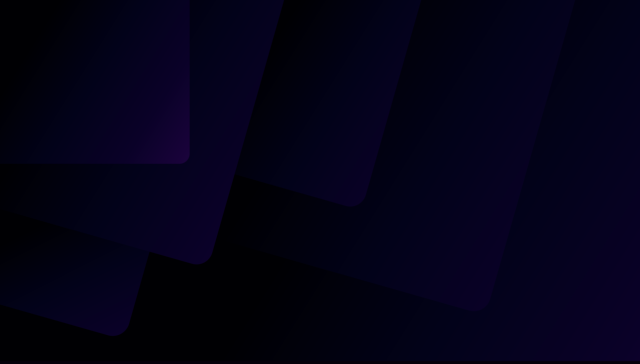
This background is drawn by a Shadertoy shader. Its source:

```glsl
#define TILT 0.277
#define BLACK vec3(0.0, 0.0, 0.010)
#define NAVY vec3(0.007, 0.007, 0.098)
#define VIOLET vec3(0.040, 0.005, 0.158)
#define PLUM vec3(0.125, 0.012, 0.260)
#define STRIP vec3(0.020, 0.0, 0.040)
#define STRIP_HEIGHT 0.008
#define SLANT vec2(0.85, -0.53)
#define STEEP vec2(0.45, -0.89)

// Colour ramp: black at 0, navy at 0.5, violet at 1, plum at 1.5
vec3 ramp(float t) {
    vec3 color = mix(BLACK, NAVY, clamp(t * 2.0, 0.0, 1.0));
    color = mix(color, VIOLET, clamp(t * 2.0 - 1.0, 0.0, 1.0));
    return mix(color, PLUM, clamp(t * 2.0 - 2.0, 0.0, 1.0));
}

// Distance to an endless panel with a rounded lower right corner
float panelDistance(vec2 offset, float angle, float radius) {
    float c = cos(angle), s = sin(angle);
    vec2 q = vec2(dot(offset, vec2(c, -s)), dot(offset, vec2(-s, -c))) + radius;
    return length(max(q, 0.0)) + min(max(q.x, q.y), 0.0) - radius;
}

// Lay one panel over the colour; its gradient reaches peak at the corner
void addPanel(inout vec3 color, vec2 p, vec2 corner, float angle, float radius,
              vec2 direction, float peak, float span) {
    vec2 offset = p - corner;
    float soft = 0.8 / iResolution.y;
    float cover = 1.0 - smoothstep(-soft, soft, panelDistance(offset, angle, radius));
    color = mix(color, ramp(peak + dot(offset, direction) / span), cover);
}

void mainImage(out vec4 fragColor, in vec2 fragCoord) {
    vec2 p = fragCoord / iResolution.y;
    float aspect = iResolution.x / iResolution.y;

    // Backdrop, brightest at the lower right
    vec3 color = ramp(1.05 + dot(p - vec2(aspect, 0.0), SLANT) / 0.95);

    // Tilted panels, from back to front
    addPanel(color, p, vec2(1.334, 0.134), TILT, 0.047, SLANT, 0.95, 0.77);
    addPanel(color, p, vec2(0.993, 0.422), TILT, 0.045, SLANT, 0.95, 0.48);
    addPanel(color, p, vec2(0.342, 0.066), TILT, 0.047, STEEP, 1.05, 0.37);
    addPanel(color, p, vec2(0.571, 0.263), TILT, 0.045, SLANT, 1.05, 0.59);

    // Upright panel in the upper left
    addPanel(color, p, vec2(0.521, 0.550), 0.0, 0.028, SLANT, 1.40, 0.39);

    // Thin strip along the bottom
    float soft = 0.8 / iResolution.y;
    color = mix(STRIP, color, smoothstep(-soft, soft, p.y - STRIP_HEIGHT));

    fragColor = vec4(color, 1.0);
}
```
